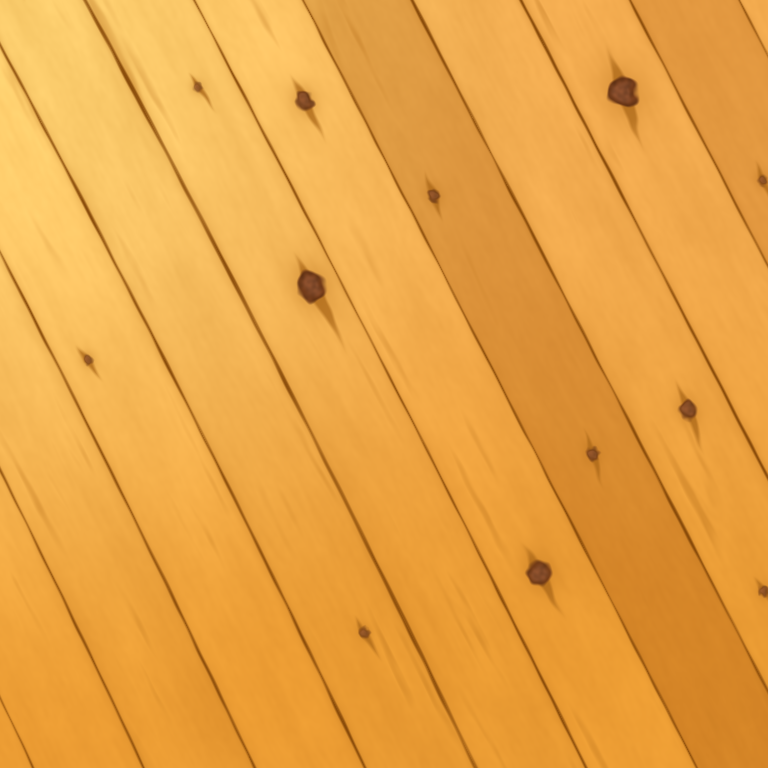
Reproduce this texture procedurally as a Shadertoy shader.

```glsl
#define BOARD_PITCH 0.1419   // horizontal distance between seams
#define FIRST_SEAM 0.1107    // where seam 0 meets the top edge
#define LEAN 0.507           // sideways shift of seams from top to bottom
#define SPREAD 0.015         // slight widening toward the bottom
#define BOW 0.11             // bend of the seams on the left
#define SEAM_WIDTH 0.0013
#define WORN_SEAM 0.0        // index of the widest seam
#define KNOT_STEP 0.3333     // length of board that may hold one knot
#define KNOT_CHANCE 0.63
#define KNOT_MIN 0.006
#define KNOT_MAX 0.022
#define GRAIN 0.055

const vec2 ALONG = vec2(0.456, 0.890);
const vec3 CREAM = vec3(1.00, 0.82, 0.44);
const vec3 HONEY = vec3(0.95, 0.67, 0.31);
const vec3 AMBER = vec3(0.92, 0.61, 0.20);
const vec3 STREAK = vec3(0.71, 0.43, 0.10);
const vec3 SEAM = vec3(0.52, 0.28, 0.03);
const vec3 KNOT_RIM = vec3(0.39, 0.19, 0.08);
const vec3 KNOT_CORE = vec3(0.50, 0.28, 0.17);

vec2 hash2(vec2 p) {
    vec3 q = fract(p.xyx * vec3(0.1031, 0.1030, 0.0973));
    q += dot(q, q.yzx + 33.33);
    return fract((q.xx + q.yz) * q.zy);
}

float corner(vec2 cell, vec2 offset, vec2 f) {
    return dot(hash2(cell + offset) * 2.0 - 1.0, f - offset);
}

float gradientNoise(vec2 p) {
    vec2 i = floor(p), f = fract(p);
    vec2 u = f * f * f * (f * (f * 6.0 - 15.0) + 10.0);
    return mix(mix(corner(i, vec2(0, 0), f), corner(i, vec2(1, 0), f), u.x),
               mix(corner(i, vec2(0, 1), f), corner(i, vec2(1, 1), f), u.x), u.y);
}

// x runs across the boards, y along them
vec2 toBoard(vec2 p) {
    return vec2(p.x * ALONG.y - p.y * ALONG.x, dot(p, ALONG));
}

vec3 addKnot(vec3 color, vec2 p, float board, float row, float soft) {
    // Even scatter of presence and size; few and small on the left boards
    float left = step(board, -0.5);
    if (fract(board * 0.618 + row * 0.37) > mix(KNOT_CHANCE, 0.2, left)) return color;
    vec2 rnd = hash2(vec2(board, row) + 41.0);
    float rank = fract(board * 0.37 + row * 0.53);
    float size = pow(1.0 - abs(2.0 * rank - 1.0), 3.0) * (1.0 - 0.8 * left);
    float radius = mix(KNOT_MIN, KNOT_MAX, size);

    // Knot centre, following the lean of its board
    float y = (row + mix(0.3, 0.9, rnd.x) - 0.5 * size) * KNOT_STEP;
    float lane = board + mix(0.25, 0.75, rnd.y) + 0.15 * size;
    float x = FIRST_SEAM + lane * BOARD_PITCH;
    vec2 d = toBoard(p - vec2(x * (1.0 + SPREAD * y) + LEAN * y, y));

    // Warm halo
    float dist = length(d * vec2(1.0, 0.75));
    color = mix(color, STREAK, 0.4 * exp(-pow(dist / (radius * 1.4), 2.0)));

    // Tapered resin tails that fade toward their tips
    float reach = 0.015 + radius * (d.y > 0.0 ? 3.0 + 2.5 * rnd.y : 1.5 + 1.5 * rnd.x);
    float taper = max(1.0 - abs(d.y) / reach, 0.0);
    float side = abs(d.x + (rnd.x - 0.5) * 0.4 * d.y + 0.006 * gradientNoise(d * 30.0 + rnd * 9.0));
    float tail = 1.0 - smoothstep(-soft, soft * 2.0, side - radius * 0.6 * taper * taper);
    color = mix(color, STREAK * 0.95, 0.75 * tail * smoothstep(0.0, 0.6, taper));

    // Uneven core with a dark rim
    float wobble = gradientNoise(d / radius * 1.1 + rnd * 50.0);
    float edge = length(d * vec2(1.0, 0.9)) - radius * (0.9 + 0.5 * wobble);
    float core = 1.0 - smoothstep(-soft * 1.5, soft * 1.5, edge);
    vec3 wood = mix(KNOT_RIM, KNOT_CORE, smoothstep(0.1, 0.5, -edge / radius));
    wood *= 1.0 + 0.3 * gradientNoise(d * 120.0);
    return mix(color, wood, core * mix(0.6, 0.95, sqrt(size)));
}

void mainImage(out vec4 fragColor, in vec2 fragCoord) {
    vec2 p = fragCoord / iResolution.xy;
    p.y = 1.0 - p.y;
    float soft = max(0.0018, 1.0 / iResolution.y);

    // Board index and position within the board
    float top = (p.x - LEAN * p.y) / (1.0 + SPREAD * p.y);
    top -= BOW * p.y * (1.0 - p.y) * clamp(0.4 - top, 0.0, 0.3);
    float lane = (top - FIRST_SEAM) / BOARD_PITCH;
    float board = floor(lane);
    vec2 q = toBoard(p);

    // Light falling from the upper left
    float glow = 1.0 - smoothstep(0.0, 0.82, length(p * vec2(1.0, 0.8)));
    vec3 color = mix(mix(HONEY, AMBER, smoothstep(0.2, 0.9, p.y)), CREAM, glow);

    // Grain coordinates and layers: clouds, mottling, long streaks, fibres
    vec2 g = q + vec2(0.0, board * 3.7);
    g.x += 0.012 * gradientNoise(g * vec2(7.0, 3.0));
    float cloud = gradientNoise(g * vec2(14.0, 5.0));
    float mottle = gradientNoise(g * vec2(38.0, 20.0) + 5.0);
    float streak = gradientNoise(g * vec2(60.0, 3.5));
    float fibre = gradientNoise(g * vec2(140.0, 22.0));
    float speckle = gradientNoise(g * vec2(120.0, 75.0));

    // Tint of each board; every third one on the right is darker
    float dark = board > 0.0 && mod(board, 3.0) == 2.0 ? 1.0 : 0.0;
    dark *= 0.95 - 0.04 * board + 0.5 * cloud;
    color *= mix(vec3(1.0), vec3(0.90, 0.84, 0.73), dark);
    color *= 0.99 + 0.02 * hash2(vec2(board, 7.0)).x;

    // Grain shading and brown stains that follow it
    float grain = 1.3 * cloud + 0.45 * mottle + 0.6 * streak + 0.35 * fibre + 0.35 * speckle;
    color *= 1.0 + GRAIN * vec3(0.6, 0.9, 1.7) * grain;
    float stain = smoothstep(0.12, 0.5, streak + 0.2 * fibre) * smoothstep(-0.05, 0.3, cloud);
    color = mix(color, STREAK, 0.4 * stain);

    // Knots of this board
    float row = floor(p.y / KNOT_STEP);
    for (float k = -1.0; k <= 1.0; k++)
        color = addKnot(color, p, board, row + k, soft);

    // Seams of varied width and depth, with a soft shadow
    float seam = floor(lane + 0.5);
    float gap = abs(lane - seam + 0.012 * mottle) * BOARD_PITCH * ALONG.y;
    float wear = gradientNoise(vec2(seam * 9.3 + 0.4, q.y * 9.0));
    float worn = 1.0 - step(0.5, abs(seam - WORN_SEAM));
    float width = SEAM_WIDTH * (0.8 + 0.5 * hash2(vec2(seam, 3.0)).y + 0.6 * wear + 0.8 * worn);
    float depth = clamp(0.78 + 0.5 * wear + 0.3 * mottle, 0.45, 0.95);
    color = mix(color, STREAK, 0.5 * depth * exp(-gap / (width * 2.2)));
    color = mix(color, SEAM, depth * (1.0 - smoothstep(width - soft, width + soft, gap)));

    fragColor = vec4(clamp(color, 0.0, 1.0), 1.0);
}
```
